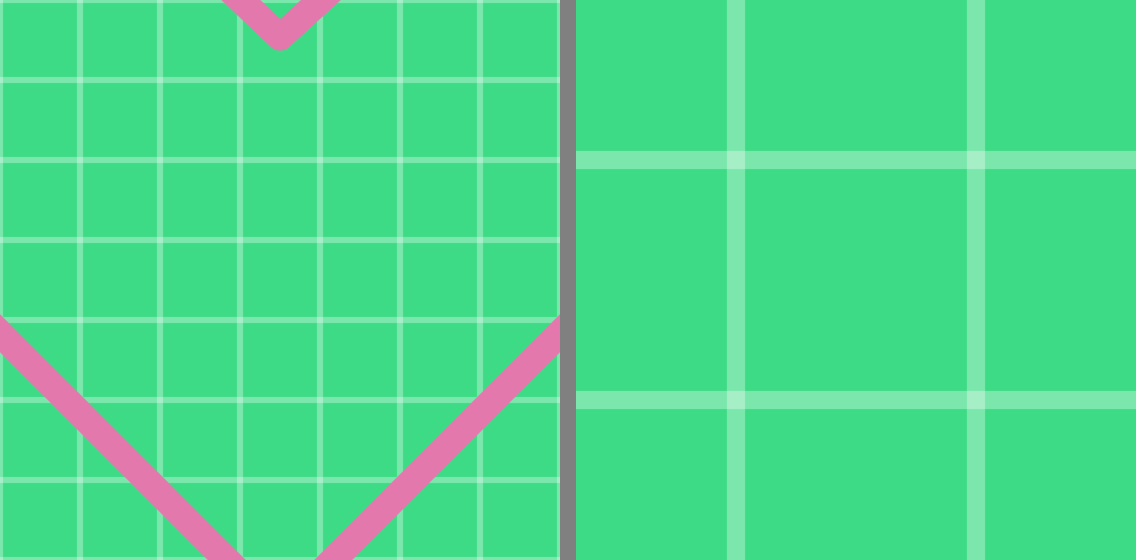
Left, the full canvas; right, a detail of the centre.
Write a Shadertoy shader that draws this pattern.

```glsl
// A green square grid of translucent white lines, crossed by wide pink chevrons.
// The grid comes from fract; each chevron is the distance to two line segments
// sharing a rounded apex. All lengths are fractions of the canvas height.

const float CELLS = 7.0;              // grid cells across and down
const float GRID_WIDTH = 0.0108;      // full width of a grid line
const float GRID_ALPHA = 0.32;        // white laid on by each grid line
const float CHEVRON_RADIUS = 0.024;   // half the chevron stroke
const float ARM_REACH = 1.0;          // horizontal extent of a chevron arm

const vec2 UPPER_APEX = vec2(0.5, 0.9336);
const vec2 LOWER_APEX = vec2(0.5, -0.0951);
const vec2 UPPER_SLOPES = vec2(0.95, 0.91);   // rise of left and right arm
const vec2 LOWER_SLOPES = vec2(1.0, 1.0);

const vec3 GREEN = vec3(0.24, 0.86, 0.52);
const vec3 PINK = vec3(0.89, 0.47, 0.68);
const vec3 WHITE = vec3(1.0);

// Coverage of a shape from its signed distance, softened over about a pixel
float coverage(float dist, float pixel) {
    return 1.0 - smoothstep(-0.75 * pixel, 0.75 * pixel, dist);
}

// Distance from p to a segment running from the origin to tip
float segmentDistance(vec2 p, vec2 tip) {
    float t = clamp(dot(p, tip) / dot(tip, tip), 0.0, 1.0);
    return length(p - t * tip);
}

// Signed distance to a V-shaped stroke with a round join
float chevronDistance(vec2 p, vec2 apex, vec2 slopes) {
    vec2 q = p - apex;
    float left = segmentDistance(q, ARM_REACH * vec2(-1.0, slopes.x));
    float right = segmentDistance(q, ARM_REACH * vec2(1.0, slopes.y));
    return min(left, right) - CHEVRON_RADIUS;
}

void mainImage(out vec4 fragColor, in vec2 fragCoord) {
    vec2 uv = fragCoord / iResolution.y;
    float pixel = 1.0 / iResolution.y;

    // Grid: crossings brighten because each direction blends separately
    vec2 lineDist = (0.5 - abs(fract(uv * CELLS) - 0.5)) / CELLS - 0.5 * GRID_WIDTH;
    vec3 color = mix(GREEN, WHITE, GRID_ALPHA * coverage(lineDist.x, pixel));
    color = mix(color, WHITE, GRID_ALPHA * coverage(lineDist.y, pixel));

    // Opaque chevrons on top
    float chevrons = min(chevronDistance(uv, UPPER_APEX, UPPER_SLOPES),
                         chevronDistance(uv, LOWER_APEX, LOWER_SLOPES));
    color = mix(color, PINK, coverage(chevrons, pixel));

    fragColor = vec4(color, 1.0);
}
```
